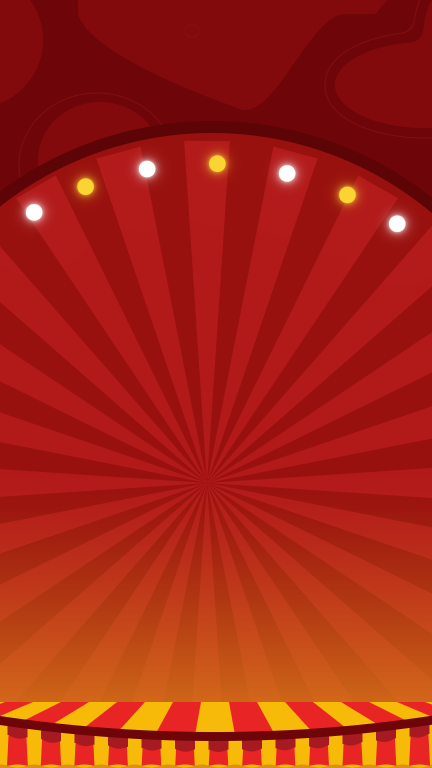
A WebGL 2 fragment shader for this background:

```glsl
#version 300 es
precision highp float;
// Circus stage: sunburst backdrop under a bulb-lit arch, striped floor and draped skirt.

uniform vec2 u_resolution;
out vec4 outColor;

const float PI = 3.14159265;
const vec2 CANVAS = vec2(432.0, 768.0);   // canvas size in layout units

const vec3 WALL = vec3(0.43, 0.02, 0.03);
const vec3 WALL_BLOB = vec3(0.51, 0.04, 0.05);
const vec3 TRIM = vec3(0.36, 0.015, 0.025);
const vec3 RAY_DARK = vec3(0.60, 0.065, 0.055);
const vec3 RAY_LIGHT = vec3(0.70, 0.10, 0.10);
const vec3 FOOTLIGHT = vec3(0.85, 0.47, 0.10);
const vec3 YELLOW = vec3(0.97, 0.73, 0.03);
const vec3 RED = vec3(0.91, 0.14, 0.14);
const vec3 VALANCE = vec3(0.66, 0.10, 0.13);
const vec3 UNDERSKIRT = vec3(0.86, 0.57, 0.09);
const vec3 BULB_YELLOW = vec3(0.98, 0.83, 0.20);

const vec2 ARCH_CENTER = vec2(212.0, 293.0);
const float ARCH_INNER = 342.0;
const float ARCH_OUTER = 354.0;
const vec2 RAY_CENTER = vec2(207.0, 285.0);
const float RAY_COUNT = 24.0;
const float RAY_LENGTH = 342.0;
const vec2 BULB_CENTER = vec2(207.0, 274.5);
const float BULB_ORBIT = 330.0;
const float BULB_RADIUS = 8.3;
const float STAGE_X = 215.0;
const float FLOOR_TOP = 66.0;
const float FLOOR_VANISH = 143.0;
const float FLOOR_STRIPE = 28.0;
const float DRAPE_PERIOD = 33.5;

float unit;   // size of one pixel in layout units

float fill(float d) { return clamp(0.5 - d / unit, 0.0, 1.0); }

float ellipse(vec2 p, vec2 center, vec2 radii) {
  vec2 q = (p - center) / radii;
  float k = length(q);
  return k * (k - 1.0) / max(length(q / radii), 1e-4);
}

float smoothUnion(float a, float b, float k) {
  float h = max(k - abs(a - b), 0.0) / k;
  return min(a, b) - h * h * k * 0.25;
}

// Large blob hanging from the top edge, with a long slope and an S-shaped rise
float hangingBlob(vec2 p) {
  float slope = 12.0 + 98.0 * pow(clamp((p.x - 78.0) / 165.0, 0.0, 1.0), 0.6);
  float rise = mix(110.0, 14.0, smoothstep(245.0, 345.0, p.x));
  float depth = min(min(slope, rise), (387.0 - p.x) * 1.2);
  float below = (CANVAS.y - p.y - depth) * 0.75;
  return max(below, 78.0 - p.x);
}

vec3 wall(vec2 p) {
  float right = smoothUnion(ellipse(p, vec2(425.0, 683.0), vec2(90.0, 43.0)),
                            ellipse(p, vec2(441.0, 728.0), vec2(18.0, 46.0)), 14.0);
  float dome = ellipse(p, vec2(100.0, 608.0), vec2(62.0, 58.0));
  float left = length(p - vec2(-25.0, 728.0)) - 68.0;
  float blobs = min(min(hangingBlob(p), right), min(dome, left));
  vec3 color = mix(WALL, WALL_BLOB, fill(blobs));
  // Fine outlines
  float lines = abs(right - 10.0);
  lines = min(lines, abs(ellipse(p, vec2(97.0, 603.0), vec2(78.0, 72.0))));
  lines = min(lines, abs(length(p - vec2(192.0, 737.0)) - 6.5));
  return mix(color, WALL_BLOB + 0.03, 0.7 * fill(lines - 0.5));
}

vec3 sunburst(vec2 p) {
  vec2 q = p - RAY_CENTER;
  float r = length(q), sector = 2.0 * PI / RAY_COUNT;
  float a = atan(q.x, q.y);
  a -= sector * round(a / sector);
  float ray = max((abs(a) - sector * 0.255) * r, r * cos(a) - RAY_LENGTH);
  vec3 color = mix(RAY_DARK, RAY_LIGHT, fill(ray));
  float low = clamp((290.0 - p.y) / (290.0 - FLOOR_TOP), 0.0, 1.0);
  return mix(color, FOOTLIGHT, 0.82 * pow(low, 1.3));
}

vec3 addBulbs(vec3 color, vec2 p) {
  for (int i = -3; i <= 3; i++) {
    float k = float(i);
    float a = radians(1.8 + 11.13 * k + 1.3 * sin(k * PI / 3.0));
    float d = length(p - BULB_CENTER - BULB_ORBIT * vec2(sin(a), cos(a))) - BULB_RADIUS;
    vec3 tint = i % 2 == 0 ? BULB_YELLOW : vec3(1.0);
    color = mix(color, tint, 0.55 * exp(-max(d, 0.0) / 3.5));
    color = mix(color, tint, fill(d));
  }
  return color;
}

vec3 stageFloor(vec2 p) {
  float width = FLOOR_STRIPE * (FLOOR_VANISH - p.y) / (FLOOR_VANISH - FLOOR_TOP);
  float u = abs(mod((p.x - STAGE_X) / width + 1.0, 2.0) - 1.0);
  float edge = (u - 0.5) * width;
  edge /= length(vec2(1.0, (p.x - STAGE_X) / (FLOOR_VANISH - p.y)));
  return mix(RED, YELLOW, fill(edge));
}

vec3 skirt(vec2 p, float top) {
  float x = mod(p.x - 218.5 + DRAPE_PERIOD * 0.5, DRAPE_PERIOD) - DRAPE_PERIOD * 0.5;
  float wave = cos(x * 2.0 * PI / DRAPE_PERIOD);
  vec3 color = mix(UNDERSKIRT, YELLOW, fill(2.0 - 1.5 * wave - p.y));
  float drop = top - p.y;
  float red = max(abs(x) - 8.5 - 0.05 * drop, 2.5 + wave - p.y);
  color = mix(color, RED, fill(red));
  float swag = max(abs(x) - 10.0, drop - 9.0 - 2.0 * wave);
  return mix(color, VALANCE, fill(swag));
}

void main() {
  vec2 p = gl_FragCoord.xy / u_resolution * CANVAS;
  unit = CANVAS.x / u_resolution.x;

  // Wall, arch and backdrop
  float r = length(p - ARCH_CENTER);
  vec3 color = mix(wall(p), TRIM, fill(r - ARCH_OUTER));
  color = mix(color, sunburst(p), fill(r - ARCH_INNER));
  color = addBulbs(color, p);

  // Floor, curved lip and skirt
  float bow = (p.x - STAGE_X) / STAGE_X;
  float lipTop = 36.0 + 16.0 * bow * bow;
  float lipBottom = lipTop - 9.0;
  color = mix(color, stageFloor(p), fill(p.y - FLOOR_TOP));
  color = mix(color, WALL, fill(p.y - lipTop));
  color = mix(color, skirt(p, lipBottom), fill(p.y - lipBottom));
  outColor = vec4(color, 1.0);
}
```
